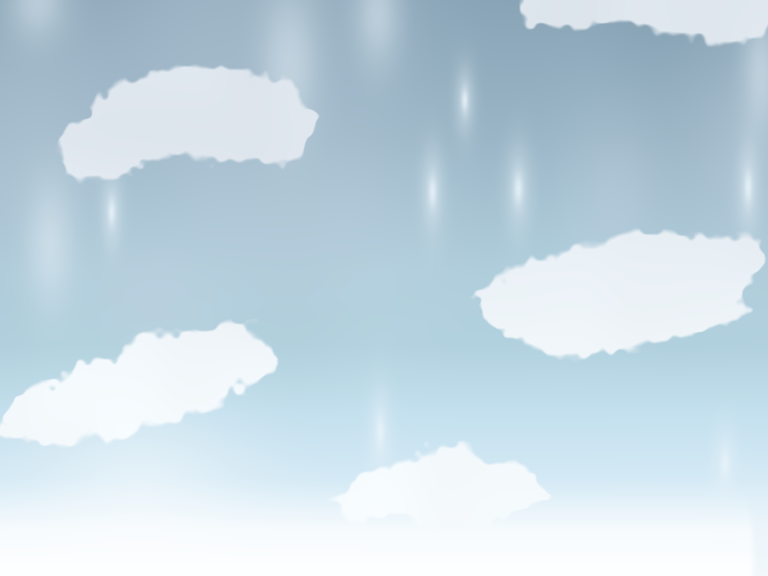
This background is drawn by a Shadertoy shader. Its source:

```glsl
const vec3 STREAK_COLOR = vec3(0.91, 0.95, 0.975);
const vec3 HAZE_COLOR = vec3(0.76, 0.82, 0.88);
const vec3 CLOUD_HIGH = vec3(0.885, 0.912, 0.940);
const vec3 CLOUD_LOW = vec3(0.965, 0.983, 0.993);
const float EDGE_SOFTNESS = 0.012;
const float BILLOW = 0.036;
const float FRAY = 0.018;

// Sky stops: colour and height, from the ground up
const int SKY_STOPS = 8;
const vec4 SKY[SKY_STOPS] = vec4[](
    vec4(0.995, 0.998, 1.00, 0.00), vec4(0.965, 0.982, 0.993, 0.08),
    vec4(0.83, 0.915, 0.96, 0.17), vec4(0.77, 0.88, 0.935, 0.28),
    vec4(0.695, 0.82, 0.87, 0.40), vec4(0.68, 0.80, 0.855, 0.53),
    vec4(0.59, 0.70, 0.765, 0.76), vec4(0.52, 0.63, 0.70, 1.00));

// Light streaks: centre, half width, half height
const int STREAKS = 12;
const vec4 STREAK[STREAKS] = vec4[](
    vec4(0.807, 0.826, 0.017, 0.060), vec4(0.751, 0.667, 0.020, 0.075),
    vec4(0.900, 0.672, 0.022, 0.075), vec4(1.299, 0.675, 0.020, 0.080),
    vec4(0.194, 0.632, 0.018, 0.065), vec4(0.087, 0.575, 0.040, 0.110),
    vec4(0.503, 0.890, 0.050, 0.130), vec4(0.656, 0.975, 0.040, 0.090),
    vec4(1.322, 0.880, 0.034, 0.110), vec4(0.660, 0.250, 0.020, 0.080),
    vec4(1.259, 0.195, 0.020, 0.065), vec4(0.065, 1.000, 0.050, 0.070));
const float NARROW = 0.024;

// Broad haze: centre, half width, half height
const int HAZES = 6;
const vec4 HAZE[HAZES] = vec4[](
    vec4(0.52, 0.60, 0.26, 0.18), vec4(0.42, 0.95, 0.30, 0.30),
    vec4(1.07, 0.65, 0.09, 0.16), vec4(0.26, 0.48, 0.10, 0.10),
    vec4(0.03, 0.75, 0.16, 0.28), vec4(1.30, 0.72, 0.14, 0.22));

// Clouds: centre, half width, tilt; then dome height, depth, arch below
const int CLOUDS = 5;
const vec4 CLOUD_PLACE[CLOUDS] = vec4[](
    vec4(0.325, 0.747, 0.232, 0.021), vec4(1.128, 0.991, 0.240, 0.000),
    vec4(1.078, 0.510, 0.256, 0.035), vec4(0.247, 0.319, 0.244, 0.062),
    vec4(0.764, 0.141, 0.190, 0.009));
const vec3 CLOUD_SHAPE[CLOUDS] = vec3[](
    vec3(0.148, 0.158, 0.132), vec3(0.104, 0.130, 0.087),
    vec3(0.086, 0.126, 0.010), vec3(0.102, 0.073, 0.000),
    vec3(0.078, 0.081, 0.031));

float hash(vec2 p) {
    return fract(sin(dot(p, vec2(127.1, 311.7))) * 43758.5453);
}

float noise(vec2 p) {
    vec2 cell = floor(p), f = fract(p);
    f = f * f * (3.0 - 2.0 * f);
    return mix(mix(hash(cell), hash(cell + vec2(1, 0)), f.x),
               mix(hash(cell + vec2(0, 1)), hash(cell + vec2(1, 1)), f.x), f.y);
}

vec2 offsetNoise(vec2 p) {
    return vec2(noise(p), noise(p + 37.0)) - 0.5;
}

vec3 skyColor(float y) {
    vec3 color = SKY[0].rgb;
    for (int i = 1; i < SKY_STOPS; i++)
        color = mix(color, SKY[i].rgb, clamp((y - SKY[i - 1].w) / (SKY[i].w - SKY[i - 1].w), 0.0, 1.0));
    return color;
}

float glow(vec2 p, vec4 area) {
    vec2 q = (p - area.xy) / area.zw;
    return exp(-dot(q, q));
}

// Domed top and arched underside around a tilted axis
float cloudMask(vec2 p, vec4 place, vec3 shape) {
    float u = (p.x - place.x) / place.z;
    float v = p.y - place.y - place.w * u;
    float round2 = max(1.0 - u * u, 0.0);
    float top = shape.x * pow(round2, 0.6);
    float bottom = shape.z * round2 - shape.y * max(1.0 - u * u * u * u, 0.0);
    float inside = min(min(top - v, v - bottom), (1.0 - abs(u)) * place.z);
    return smoothstep(0.0, EDGE_SOFTNESS, inside);
}

void mainImage(out vec4 fragColor, in vec2 fragCoord) {
    vec2 p = fragCoord / iResolution.y;
    vec3 color = skyColor(p.y);

    // Faint vertical curtains and broad haze
    color += 0.03 * (noise(vec2(p.x * 6.0, p.y * 1.5)) - 0.5) * smoothstep(0.1, 0.5, p.y);
    for (int i = 0; i < HAZES; i++)
        color = mix(color, HAZE_COLOR, 0.38 * glow(p, HAZE[i]));

    // White light on the lower left, curved rim on the lower right
    color = mix(color, vec3(1.0), 0.4 * glow(p, vec4(0.24, 0.16, 0.18, 0.13)));
    float rise = (p.y - 0.03) / 0.225;
    float rim = smoothstep(-0.006, 0.012, p.x - 1.305 + 0.047 * rise * rise);
    color = mix(color, vec3(0.87, 0.93, 0.965), 0.4 * rim * smoothstep(0.24, 0.10, p.y));

    // Streaks, with a bright core in the narrow ones
    for (int i = 0; i < STREAKS; i++) {
        vec4 streak = STREAK[i];
        float core = glow(p, streak * vec4(1.0, 1.0, 0.35, 0.35)) * step(streak.z, NARROW);
        color = mix(color, STREAK_COLOR, 0.45 * glow(p, streak) + 0.45 * core);
    }

    // Clouds with billowed, frayed edges
    vec2 warped = p + BILLOW * offsetNoise(p * 20.0) + FRAY * offsetNoise(p * 65.0);
    for (int i = 0; i < CLOUDS; i++) {
        vec3 tint = mix(CLOUD_LOW, CLOUD_HIGH, smoothstep(0.28, 0.78, p.y));
        tint += 0.02 * (noise(p * 9.0) - 0.5);
        color = mix(color, tint, 0.96 * cloudMask(warped, CLOUD_PLACE[i], CLOUD_SHAPE[i]));
    }
    fragColor = vec4(clamp(color, 0.0, 1.0), 1.0);
}
```
